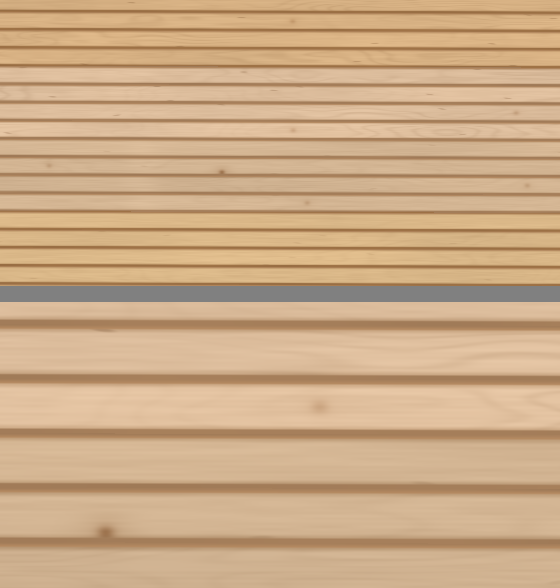
Top: the whole. Bottom: its middle third, enlarged.
This texture is drawn by a Shadertoy shader. Its source:

```glsl
// Horizontal pale wooden slats parted by narrow brown grooves, slightly tilted.
// Rows come from a scaled height; each block of four slats has its own tone.
// Stretched noise gives contour grain, fibres, flecks, knots and a faint sheen.

#define PITCH 0.0635            // slat spacing, canvas heights
#define FIRST 0.0395            // first groove below the top edge
#define TILT 0.0033             // drop of the grooves towards the right
#define GROOVE 0.085            // half width of a groove, in slats
#define FIGURE 0.035            // strength of the contour grain
#define FIBRE 0.035             // strength of the fine streaks
#define FLECK_RATE 0.035        // share of cells holding a dark fleck
#define KNOT vec2(0.776, 9.82)  // main knot: x, slat coordinate
#define GROOVE_WARM vec3(0.61, 0.44, 0.27)
#define GROOVE_PALE vec3(0.64, 0.49, 0.35)
#define GROOVE_LIP vec3(0.71, 0.54, 0.38)

const vec3 TONES[4] = vec3[4](
    vec3(0.845, 0.695, 0.515),  // honey
    vec3(0.870, 0.745, 0.615),  // rosy
    vec3(0.835, 0.715, 0.580),  // beige
    vec3(0.850, 0.715, 0.530)); // straw

float hash(vec2 p) {
    return fract(sin(dot(p, vec2(127.1, 311.7))) * 43758.5453);
}

float noise(vec2 p) {
    vec2 i = floor(p), f = fract(p);
    f = f * f * (3.0 - 2.0 * f);
    return mix(mix(hash(i), hash(i + vec2(1, 0)), f.x),
               mix(hash(i + vec2(0, 1)), hash(i + vec2(1, 1)), f.x), f.y);
}

// Thin contour lines of a stretched field, forming long arches
float contourGrain(vec2 p) {
    float field = noise(p * vec2(2.2, 1.1)) + 0.22 * noise(p * vec2(7.0, 3.0));
    float wave = 0.5 + 0.5 * sin(field * 45.0);
    return wave * wave * wave - 0.31;
}

// Sparse short dashes, one at most in each cell
float flecks(vec2 p) {
    vec2 grid = p * vec2(22.0, 5.0), cell = floor(grid);
    vec2 d = fract(grid) - 0.5;
    d.y += d.x * (hash(cell + 3.7) - 0.5);
    float present = step(1.0 - FLECK_RATE, hash(cell));
    return present * (1.0 - smoothstep(0.1, 0.45, length(d * vec2(1.0, 1.6))));
}

// Soft dark eye with a wider halo; d is in slats
float knot(vec2 d) {
    float r = length(d * vec2(0.75, 1.0));
    return exp(-r * r * 70.0) + 0.25 * exp(-r * r * 9.0);
}

void mainImage(out vec4 fragColor, in vec2 fragCoord) {
    vec2 p = fragCoord / iResolution.y;
    float slat = (1.0 - p.y - FIRST - TILT * p.x) / PITCH + 1.0;
    float row = floor(slat), s = slat - row;
    float pixel = 1.0 / (iResolution.y * PITCH);
    int block = clamp(int(row) / 4, 0, 3);
    float lively = row < 8.0 ? 1.0 : 0.4;

    // Slat tone, varied per row and along its length
    vec3 color = TONES[block];
    color *= 1.0 + 0.03 * (hash(vec2(row, 4.0)) - 0.5);
    color *= 1.0 + 0.05 * (noise(vec2(p.x * 2.5, row * 7.3)) - 0.5);

    // Grain, shifted so that no two slats agree
    vec2 wood = vec2(p.x + 13.0 * hash(vec2(row, 1.0)), s + row * 19.0);
    float streak = noise(wood * vec2(5.0, 9.0)) + noise(wood * vec2(16.0, 20.0)) - 1.0;
    float patches = smoothstep(0.3, 0.75, noise(wood * vec2(1.8, 0.7) + 40.0));
    float grain = FIGURE * lively * (0.35 + patches) * contourGrain(wood);
    color *= 1.0 - (grain + FIBRE * streak) * vec3(0.8, 1.0, 1.25);

    // Flecks, the main knot and a weak one on some slats
    color *= 1.0 - 0.14 * lively * flecks(wood) * vec3(0.8, 1.0, 1.2);
    vec2 spot = vec2(2.0 * hash(vec2(row, 8.0)), 0.5);
    float faint = step(0.65, hash(vec2(row, 6.0)));
    float eyes = knot(vec2((p.x - KNOT.x) / PITCH, slat - KNOT.y))
               + 0.4 * faint * knot(vec2((p.x - spot.x) / PITCH, s - spot.y));
    color *= 1.0 - 0.28 * eyes * vec3(0.7, 1.0, 1.3);

    // Faint upright sheen over the beige block
    float sheen = exp(-pow((p.x - 0.5) / 0.06, 2.0));
    if (block == 2) color += 0.018 * sheen;

    // Rounded edges shade softly into the groove
    float across = s - step(0.5, s);
    float edge = abs(across);
    float shade = 1.0 - smoothstep(GROOVE, GROOVE + 0.10, edge);
    color = mix(color, color * vec3(0.90, 0.87, 0.83), shade);

    // Groove: dark core with a lighter lower lip
    vec3 core = block == 1 || block == 2 ? GROOVE_PALE : GROOVE_WARM;
    core *= 0.97 + 0.06 * noise(vec2(p.x * 6.0, row * 5.0 + across));
    vec3 hollow = mix(core, GROOVE_LIP, smoothstep(0.0, GROOVE, across));
    float blur = max(0.5 * pixel, 0.02);
    float cut = 1.0 - smoothstep(GROOVE - blur, GROOVE + blur, edge);
    color = mix(color, hollow, cut);

    fragColor = vec4(clamp(color, 0.0, 1.0), 1.0);
}
```
